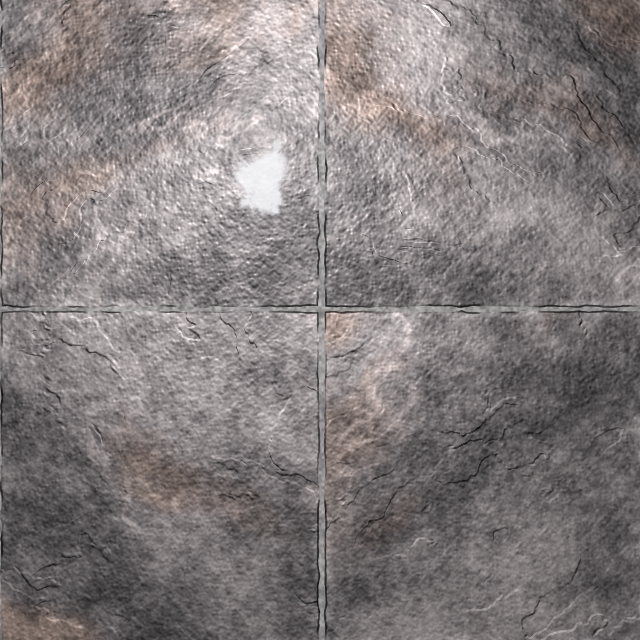
Reproduce this texture procedurally as a Shadertoy shader.

```glsl
// Four slate-look floor tiles in a two by two grid with pale, ragged grout.
// Warped noise gives each tile its streaks, ledges and veins; differences of
// height toward a lamp light the pitted surface, and a torn glare sits on top.

float hash(vec2 p) {
    return fract(sin(dot(p, vec2(127.1, 311.7))) * 43758.55);
}

float noise(vec2 p) {
    vec2 i = floor(p), f = fract(p);
    f = f * f * (3.0 - 2.0 * f);
    return mix(mix(hash(i), hash(i + vec2(1, 0)), f.x),
               mix(hash(i + vec2(0, 1)), hash(i + vec2(1, 1)), f.x), f.y);
}

float fbm(vec2 p) {
    float sum = 0.0, amp = 0.5;
    for (int i = 0; i < 6; i++) {
        sum += amp * noise(p);
        p = mat2(1.6, 1.2, -1.2, 1.6) * p + 7.3;
        amp *= 0.5;
    }
    return sum;
}

mat2 rotate(float a) {
    return mat2(cos(a), sin(a), -sin(a), cos(a));
}

// Stone coordinates: streaks run along a diagonal that alternates by tile
vec2 stone(vec2 p, vec2 id) {
    float slant = mod(id.x + id.y, 2.0) < 0.5 ? 0.6 : -0.6;
    vec2 bend = vec2(fbm(p * 6.0 + id * 9.0), fbm(p * 6.0 + 31.0 + id * 9.0));
    return (rotate(slant) * p + 0.16 * bend) * vec2(4.0, 9.0) + id * 17.3 + 40.0;
}

// Flaked layers with steep steps between them
float ledges(vec2 p, vec2 id) {
    float h = 7.0 * fbm(stone(p, id) * 0.8);
    return floor(h) + smoothstep(0.9, 1.0, fract(h));
}

// Fine pitted skin of the tile
float grain(vec2 p) {
    return 0.5 * noise(p * 165.0) + 0.5 * noise(rotate(0.7) * p * 250.0);
}

void mainImage(out vec4 fragColor, in vec2 fragCoord) {
    vec2 uv = fragCoord / iResolution.xy;

    // Tile grid and ragged distance to the nearest joint
    vec2 size = vec2(0.506, 0.53);
    vec2 cell = (uv - vec2(0.503, 0.517)) / size;
    vec2 id = floor(cell);
    vec2 toJoint = abs(cell - round(cell)) * size;
    float seam = min(toJoint.x, toJoint.y + 0.001);
    seam += 0.006 * (fbm(uv * 50.0) - 0.45);

    // Lamp falloff and the direction toward it
    vec2 toLamp = vec2(0.4, 0.79) - uv;
    float glow = exp(-4.0 * dot(toLamp, toLamp));
    vec2 lit = toLamp / (length(toLamp) + 0.05) * 0.0026;

    // Streaked body colour with faint brown and bluish patches
    vec2 q = stone(uv, id);
    float tone = fbm(q * 0.7 + 5.0);
    float blotch = fbm(uv * 24.0 + id * 6.0);
    float speck = fbm(uv * 95.0);
    float shade = 0.5 * tone + 0.25 * blotch + 0.25 * speck;
    vec3 col = mix(vec3(0.27, 0.26, 0.262), vec3(0.68, 0.65, 0.642),
                   smoothstep(0.24, 0.77, shade));
    float rust = smoothstep(0.5, 0.75, fbm(q * 0.6 + 23.0));
    col *= mix(vec3(0.995, 0.995, 1.01), vec3(1.09, 1.0, 0.95), rust);

    // Pale veins, broken into flecks
    float vein = 1.0 - smoothstep(0.0, 0.025, abs(fbm(q * 0.6 + 61.0) - 0.5));
    vein *= smoothstep(0.48, 0.68, fbm(uv * 16.0 + 3.0));
    col += vec3(0.17, 0.155, 0.15) * vein;

    // Ledge rims: dark cracks facing away, bright lips facing the lamp
    float rim = ledges(uv, id) - ledges(uv + 1.2 * lit, id);
    float broken = smoothstep(0.42, 0.62, fbm(uv * 8.0 + id * 4.0));
    col *= 1.0 + 0.55 * clamp(rim, -1.0, 0.6) * broken;

    // Lighting and pitted relief, stronger where the lamp grazes
    col *= 0.79 + 0.68 * glow;
    float relief = grain(uv) - grain(uv + lit);
    col += relief * (0.17 + 0.36 * glow);
    col += (noise(uv * 256.0 + 9.0) - 0.5) * 0.1;
    col += 0.2 * glow * glow * smoothstep(0.15, 0.45, relief);

    // Slanted glare: torn flake outline, tapering up, in a softer sheen
    vec2 g = rotate(-0.85) * (uv - vec2(0.415, 0.74));
    float taper = 2.0 + 22.0 * max(g.x, 0.0);
    float spot = length(g * vec2(1.0, taper)) + 0.24 * (fbm(uv * 17.0 + 8.0) - 0.5);
    float glare = 1.0 - smoothstep(0.045, 0.085, spot + 0.05 * (speck - 0.5));
    col += exp(-22.0 * dot(g, g)) * (0.1 + 0.25 * relief);
    col = mix(col, vec3(0.96, 0.96, 0.97), 0.9 * glare);

    // Worn tile edges, broken dark joint borders and gritty grout
    float worn = smoothstep(0.022, 0.006, seam) * smoothstep(0.42, 0.62, fbm(uv * 28.0));
    col += 0.12 * worn;
    float border = 1.0 - smoothstep(0.0005, 0.0028, abs(seam - 0.0058));
    col *= 1.0 - 0.65 * border * smoothstep(0.25, 0.7, noise(uv * 34.0));
    float grit = 0.5 * fbm(uv * vec2(110.0, 80.0)) + 0.5 * noise(uv * 210.0);
    vec3 grout = vec3(0.62, 0.61, 0.61) * (0.62 + 0.7 * grit) * (0.9 + 0.2 * glow);
    col = mix(col, grout, 1.0 - smoothstep(0.0034, 0.0056, seam));

    fragColor = vec4(clamp(col, 0.0, 1.0), 1.0);
}
```
